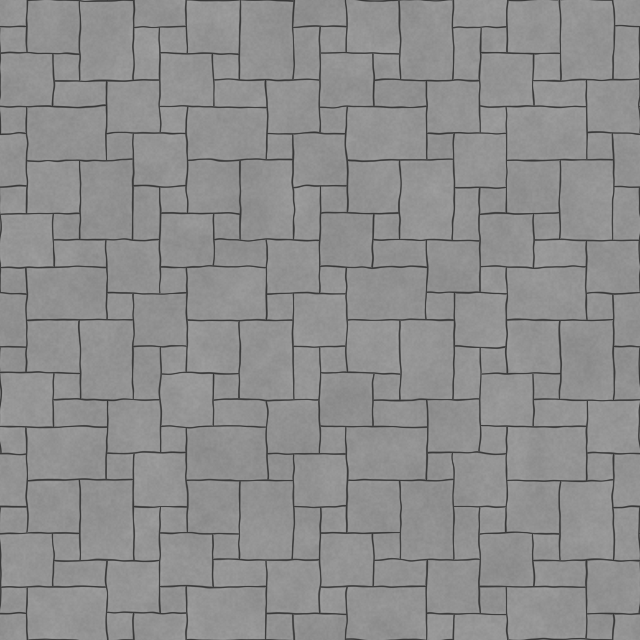
Give the GLSL for this texture, as a three.js fragment shader.

```glsl
varying vec2 vUv;

const float REPEATS = 4.0;         // pattern blocks across and down
const float BLOCK = 6.0;           // grid units per block
const float JOINT_CORE = 0.004;    // distances in grid units
const float JOINT_EDGE = 0.052;
const float JOINT_WEAR = 0.018;
const float WOBBLE = 0.085;
const float FINE_WOBBLE = 0.045;
const float STONE_VARIATION = 0.018;
const float CLOUD_STRENGTH = 0.075;
const float GRAIN_STRENGTH = 0.045;
const float RIM_LIGHT = 0.018;
const vec3 STONE_COLOR = vec3(0.575);
const vec3 JOINT_COLOR = vec3(0.215);

// Stones of one block: left, top, width, height
const int STONE_COUNT = 12;
const vec4 STONES[STONE_COUNT] = vec4[STONE_COUNT](
  vec4(1, 0, 2, 2), vec4(3, 0, 2, 3), vec4(5, 1, 1, 2), vec4(0, 1, 1, 1),
  vec4(0, 2, 2, 2), vec4(2, 2, 1, 1), vec4(2, 3, 2, 1), vec4(4, 3, 2, 2),
  vec4(1, 4, 3, 2), vec4(0, 4, 1, 1), vec4(4, 5, 1, 1), vec4(5, 5, 2, 2)
);

float hash(vec2 p) {
  vec3 q = fract(p.xyx * 0.1031);
  q += dot(q, q.yzx + 33.33);
  return fract((q.x + q.y) * q.z);
}

// Value noise from -0.5 to 0.5 that wraps at the canvas edges
float wrapNoise(vec2 uv, float cells, float seed) {
  vec2 p = uv * cells;
  vec2 i = floor(p);
  vec2 f = fract(p);
  f = f * f * (3.0 - 2.0 * f);
  vec2 lo = mod(i, cells) + seed * 17.0;
  vec2 hi = mod(i + 1.0, cells) + seed * 17.0;
  float bottom = mix(hash(lo), hash(vec2(hi.x, lo.y)), f.x);
  float top = mix(hash(vec2(lo.x, hi.y)), hash(hi), f.x);
  return mix(bottom, top, f.y) - 0.5;
}

vec2 wobble(vec2 uv) {
  vec2 broad = vec2(wrapNoise(uv, 31.0, 1.0), wrapNoise(uv, 31.0, 2.0));
  vec2 fine = vec2(wrapNoise(uv, 67.0, 3.0), wrapNoise(uv, 67.0, 4.0));
  return WOBBLE * broad + FINE_WOBBLE * fine;
}

// Distance to the nearest joint, and a random value for the stone
vec2 paving(vec2 p) {
  for (int i = 0; i < STONE_COUNT; i++) {
    vec4 stone = STONES[i];
    vec2 local = mod(p - stone.xy, BLOCK);
    vec2 inset = min(local, stone.zw - local);
    float edge = min(inset.x, inset.y);
    if (edge >= 0.0) {
      vec2 block = mod(floor((p - stone.xy) / BLOCK), REPEATS);
      return vec2(edge, hash(block + float(i) * vec2(7.0, 13.0)));
    }
  }
  return vec2(0.0, 0.5);
}

void main() {
  vec2 uv = vec2(vUv.x, 1.0 - vUv.y);
  vec2 stone = paving(uv * REPEATS * BLOCK + wobble(uv));

  // Stone surface: tone per stone, soft clouds and fine grain
  float clouds = 0.45 * wrapNoise(uv, 13.0, 5.0)
               + 0.35 * wrapNoise(uv, 37.0, 6.0)
               + 0.20 * wrapNoise(uv, 97.0, 7.0);
  float grain = 0.5 * (wrapNoise(uv, 211.0, 8.0) + wrapNoise(uv, 389.0, 9.0));
  vec3 color = STONE_COLOR + STONE_VARIATION * (stone.y - 0.5)
             + CLOUD_STRENGTH * clouds + GRAIN_STRENGTH * grain;

  // Faint worn rim beside the joint
  float rim = smoothstep(0.04, 0.07, stone.x) * (1.0 - smoothstep(0.07, 0.15, stone.x));
  color += RIM_LIGHT * rim * (0.5 + wrapNoise(uv, 43.0, 10.0));

  // Dark joint with uneven width and depth
  float wear = wrapNoise(uv, 53.0, 11.0);
  float joint = 1.0 - smoothstep(JOINT_CORE, JOINT_EDGE + JOINT_WEAR * wear, stone.x);
  color = mix(color, JOINT_COLOR, joint * (0.94 + 0.12 * wear));

  gl_FragColor = vec4(color, 1.0);
}
```
